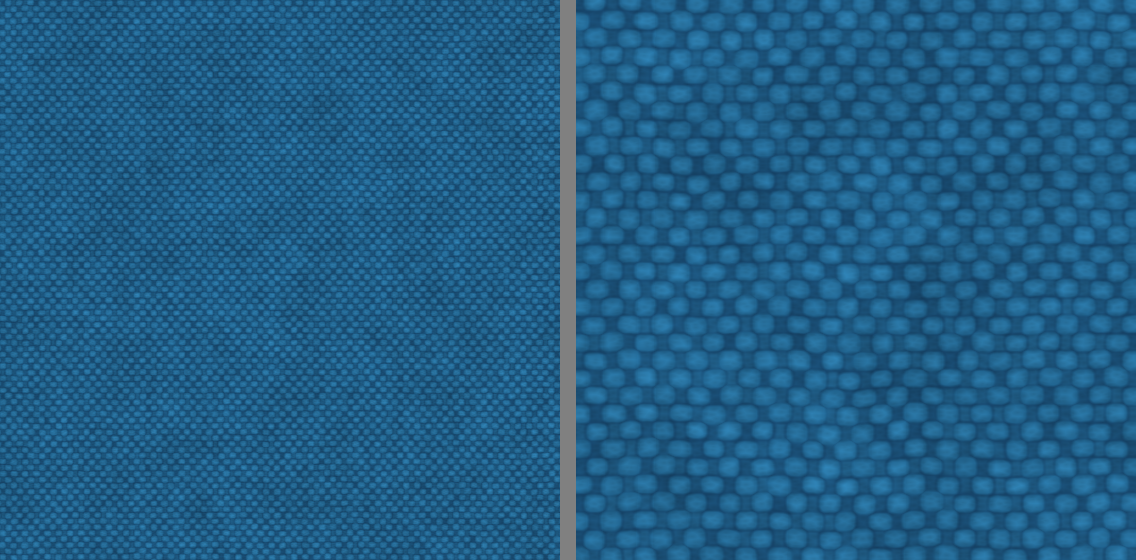
Left, the full canvas; right, a detail of the centre.
A WebGL 1 fragment shader for this texture:

```glsl
precision highp float;
// Blue basket-weave cloth: staggered rounded stitches over darker upright yarns.
uniform vec2 u_resolution;

const vec2 CELLS = vec2(100.0, 94.0); // two cells per repeat each way
const vec3 PIT_BLUE = vec3(0.085, 0.265, 0.41);
const vec3 YARN_BLUE = vec3(0.12, 0.355, 0.51);
const vec3 EDGE_BLUE = vec3(0.115, 0.36, 0.52);
const vec3 STITCH_BLUE = vec3(0.165, 0.46, 0.64);

float hash(vec2 p) {
  vec3 q = fract(vec3(p.xyx) * 0.1031);
  q += dot(q, q.yzx + 33.33);
  return fract((q.x + q.y) * q.z);
}

vec2 hash2(vec2 p) {
  return vec2(hash(p), hash(p + 71.7));
}

// Distance to the nearest scattered point.
float cellular(vec2 p) {
  vec2 cell = floor(p);
  float nearest = 2.0;
  for (int y = -1; y <= 1; y++) {
    for (int x = -1; x <= 1; x++) {
      vec2 id = cell + vec2(float(x), float(y));
      nearest = min(nearest, length(id + hash2(id + 200.0) - p));
    }
  }
  return nearest;
}

// Soft drifting field from layered sines, about -1 to 1.
float drift(vec2 p) {
  float sum = 0.0;
  float weight = 0.5;
  for (int i = 0; i < 4; i++) {
    sum += weight * sin(p.x + 1.7 * sin(p.y * 0.8)) * cos(p.y + 1.3 * sin(p.x * 0.7));
    p = mat2(0.8, 0.6, -0.6, 0.8) * p * 1.9 + 3.1;
    weight *= 0.65;
  }
  return sum;
}

// Rounded box radius: 1 on the rim, 0 at the centre.
float roundedRadius(vec2 p, vec2 halfSize) {
  vec2 q = abs(p) / halfSize;
  q *= q * q;
  return pow(q.x + q.y + 0.0001, 1.0 / 3.0);
}

// Highest stitch at p: x is coverage, y is dome height, z is its random tone.
vec3 stitchAt(vec2 p, float pixel) {
  vec2 cell = floor(p);
  vec3 top = vec3(0.0);
  for (int y = -1; y <= 1; y++) {
    for (int x = -1; x <= 1; x++) {
      vec2 id = cell + vec2(float(x), float(y));
      if (mod(id.x + id.y, 2.0) < 0.5) {
        vec2 jitter = hash2(id + 19.0) - 0.5;
        vec2 halfSize = vec2(0.70, 0.53) + 0.12 * (hash2(id + 47.0) - 0.5);
        float r = roundedRadius(p - id - 0.5 - 0.14 * jitter, halfSize);
        float blur = 0.12 + pixel;
        float cover = 1.0 - smoothstep(1.0 - blur, 1.0 + blur, r);
        float dome = 1.0 - smoothstep(0.25, 1.1, r);
        if (cover > top.x) top = vec3(cover, dome, hash(id + 83.0));
      }
    }
  }
  return top;
}

// Upright yarns seen in the gaps, darkest at their rims and crossings.
vec3 gapColor(vec2 p) {
  vec2 id = floor(p);
  vec2 q = abs(fract(p) - 0.5);
  float strand = (1.0 - smoothstep(0.12, 0.46, q.x)) * (1.0 - smoothstep(0.3, 0.55, q.y));
  return mix(PIT_BLUE, YARN_BLUE, strand * (0.25 + 0.75 * hash(id + 5.0)));
}

void main() {
  vec2 uv = gl_FragCoord.xy / u_resolution;
  float pixel = CELLS.x / u_resolution.x;

  // Yarns wander slightly off the grid.
  vec2 p = uv * CELLS;
  p += 0.16 * vec2(drift(uv * vec2(9.0, 26.0)), drift(uv.yx * vec2(9.0, 26.0) + 7.0));

  // Domed stitches over the gaps.
  vec3 stitch = stitchAt(p, pixel);
  vec3 raised = mix(EDGE_BLUE, STITCH_BLUE, stitch.y * (0.72 + 0.4 * stitch.z));
  vec3 color = mix(gapColor(p), raised, stitch.x);

  // Fibres, faint yarn streaks and broad mottling.
  float fibre = cellular(p * vec2(1.7, 3.6)) - 0.5;
  float streak = hash(vec2(floor(p.x), 13.0)) + hash(vec2(floor(p.y), 29.0)) - 1.0;
  float mottle = drift(uv * vec2(24.0, 20.0)) + 0.6 * drift(uv * 60.0 + 11.0);
  color *= 1.0 + 0.13 * fibre + 0.035 * streak + 0.06 * mottle;

  gl_FragColor = vec4(color, 1.0);
}
```
